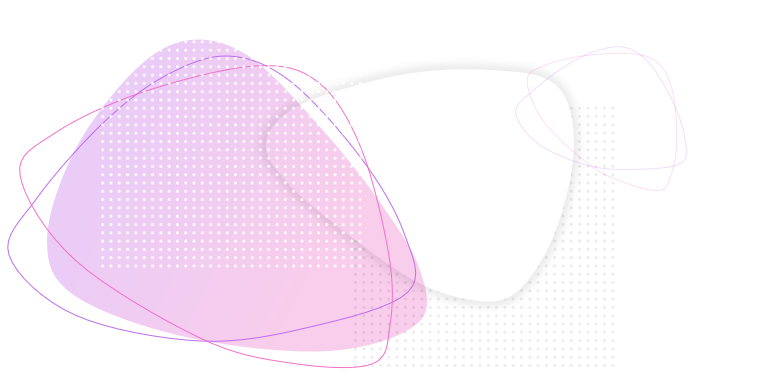
Reproduce this background procedurally as a WebGL 2 fragment shader.

```glsl
#version 300 es
precision highp float;

uniform vec2 u_resolution;
out vec4 outColor;

// Layout units: the canvas is UNITS high, origin at the lower left
const float UNITS = 384.0;
const int KNOTS = 12;
const int STEPS = 8;

const vec3 LILAC = vec3(0.910, 0.798, 0.975);
const vec3 ROSE = vec3(0.975, 0.805, 0.925);
const vec3 VIOLET_LINE = vec3(0.74, 0.43, 0.93);
const vec3 PINK_LINE = vec3(0.95, 0.44, 0.78);
const vec3 GREY_DOT = vec3(0.925);

const vec2 GRADIENT_START = vec2(70.0, 254.0);
const vec2 GRADIENT_END = vec2(320.0, 130.0);
const float LINE_HALF_WIDTH = 0.5;
const float SHADOW_STRENGTH = 0.07;
const float SHADOW_SPREAD = 7.0;

const float DOT_PITCH = 8.3;
const float DOT_RADIUS = 1.5;
const float DOT_COUNT = 32.0;
const float WHITE_DOT_ALPHA = 0.88;
const vec2 WHITE_GRID = vec2(102.7, 118.0);
const vec2 GREY_GRID = vec2(355.5, 18.5);

// The small outline pair is a turned, shrunken copy of the large one
const vec2 PAIR_CENTER = vec2(224.5, 180.2);
const vec2 SMALL_CENTER = vec2(611.3, 274.2);
const float SMALL_SCALE = 0.432;
const float SMALL_TURN = 0.2007;
const float SMALL_ALPHA = 0.22;

// Knots of the closed curves
const vec2 FILL_BLOB[KNOTS] = vec2[KNOTS](
  vec2(190, 344), vec2(250, 327), vec2(321, 256), vec2(379, 183), vec2(420, 114), vec2(418, 61),
  vec2(330, 33), vec2(190, 46), vec2(75, 88), vec2(47, 144), vec2(75, 234), vec2(135, 314));
const vec2 WHITE_BLOB[KNOTS] = vec2[KNOTS](
  vec2(266, 242), vec2(300, 279), vec2(400, 309), vec2(490, 314), vec2(556, 299), vec2(574, 239),
  vec2(556, 154), vec2(520, 95), vec2(480, 83), vec2(415, 103), vec2(336, 159), vec2(285, 204));
const vec2 VIOLET_LOOP[KNOTS] = vec2[KNOTS](
  vec2(9, 129), vec2(37, 186), vec2(103, 261), vec2(165, 308), vec2(228, 328), vec2(290, 303),
  vec2(361, 226), vec2(404, 151), vec2(408, 92), vec2(310, 57), vec2(200, 43), vec2(75, 69));
const vec2 PINK_LOOP[KNOTS] = vec2[KNOTS](
  vec2(20, 209), vec2(55, 251), vec2(143, 292), vec2(255, 318), vec2(318, 302), vec2(361, 236),
  vec2(389, 128), vec2(390, 59), vec2(372, 20), vec2(290, 21), vec2(200, 46), vec2(75, 124));

// Signed distance to a closed Catmull-Rom curve, negative inside
float curveDistance(vec2 p, vec2 knots[KNOTS]) {
  float nearest = 1e9;
  float side = 1.0;
  for (int i = 0; i < KNOTS; i++) {
    vec2 k0 = knots[(i + KNOTS - 1) % KNOTS];
    vec2 k1 = knots[i];
    vec2 k2 = knots[(i + 1) % KNOTS];
    vec2 k3 = knots[(i + 2) % KNOTS];
    vec2 c1 = 0.5 * (k2 - k0);
    vec2 c2 = k0 - 2.5 * k1 + 2.0 * k2 - 0.5 * k3;
    vec2 c3 = 0.5 * (k3 - k0) + 1.5 * (k1 - k2);
    vec2 a = k1;
    for (int j = 1; j <= STEPS; j++) {
      float t = float(j) / float(STEPS);
      vec2 b = j == STEPS ? k2 : k1 + t * (c1 + t * (c2 + t * c3));
      vec2 e = b - a;
      vec2 w = p - a;
      vec2 offset = w - e * clamp(dot(w, e) / dot(e, e), 0.0, 1.0);
      nearest = min(nearest, dot(offset, offset));
      // Each crossing of the ray toward +x flips the side
      if ((a.y > p.y) != (b.y > p.y) && w.x < e.x * w.y / e.y) side = -side;
      a = b;
    }
  }
  return side * sqrt(nearest);
}

float coverage(float d, float pixel) {
  return clamp(0.5 - d / pixel, 0.0, 1.0);
}

float dotGrid(vec2 p, vec2 origin) {
  vec2 q = p - origin;
  vec2 cell = clamp(floor(q / DOT_PITCH + 0.5), 0.0, DOT_COUNT - 1.0);
  return length(q - cell * DOT_PITCH) - DOT_RADIUS;
}

vec3 drawLoops(vec3 color, vec2 p, float scale, float pixel, float alpha) {
  float violet = abs(curveDistance(p, VIOLET_LOOP)) * scale - LINE_HALF_WIDTH;
  float pink = abs(curveDistance(p, PINK_LOOP)) * scale - LINE_HALF_WIDTH;
  color = mix(color, VIOLET_LINE, alpha * coverage(violet, pixel));
  return mix(color, PINK_LINE, alpha * coverage(pink, pixel));
}

void main() {
  float pixel = UNITS / u_resolution.y;
  vec2 p = gl_FragCoord.xy * pixel;

  // Grey dots below the white blob and its soft shadow
  vec3 color = mix(vec3(1.0), GREY_DOT, coverage(dotGrid(p, GREY_GRID), pixel));
  float whiteDist = curveDistance(p, WHITE_BLOB);
  float falloff = max(whiteDist, 0.0) / SHADOW_SPREAD;
  color *= 1.0 - SHADOW_STRENGTH * exp(-falloff * falloff);
  color = mix(color, vec3(1.0), coverage(whiteDist, pixel));

  // Gradient blob multiplied over the layers below
  vec2 axis = GRADIENT_END - GRADIENT_START;
  float t = clamp(dot(p - GRADIENT_START, axis) / dot(axis, axis), 0.0, 1.0);
  float fillMask = coverage(curveDistance(p, FILL_BLOB), pixel);
  color *= mix(vec3(1.0), mix(LILAC, ROSE, t), fillMask);

  // Large and small outline pairs
  color = drawLoops(color, p, 1.0, pixel, 1.0);
  float c = cos(SMALL_TURN), s = sin(SMALL_TURN);
  vec2 small = mat2(c, s, -s, c) * (p - SMALL_CENTER) / SMALL_SCALE + PAIR_CENTER;
  color = drawLoops(color, small, SMALL_SCALE, pixel, SMALL_ALPHA);

  // White dots on top
  color = mix(color, vec3(1.0), WHITE_DOT_ALPHA * coverage(dotGrid(p, WHITE_GRID), pixel));
  outColor = vec4(color, 1.0);
}
```
